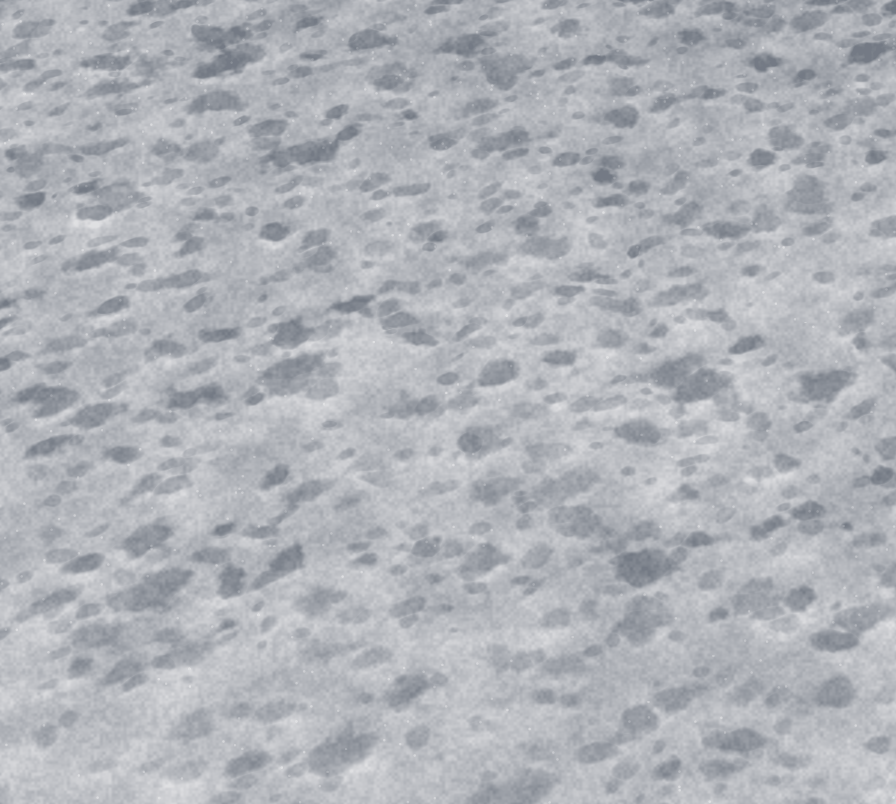
Give the GLSL for this texture, as a Shadertoy shader.

```glsl
const vec3 SHADOW = vec3(0.455, 0.480, 0.520);
const vec3 SUNLIT = vec3(0.845, 0.848, 0.860);
const float DRIFT_ANGLE = 0.30;

vec2 hash22(vec2 p) {
    vec3 q = fract(p.xyx * vec3(0.1031, 0.1030, 0.0973));
    q += dot(q, q.yzx + 33.33);
    return fract((q.xx + q.yz) * q.zy);
}

float valueNoise(vec2 p) {
    vec2 cell = floor(p), f = fract(p);
    f = f * f * (3.0 - 2.0 * f);
    float low = mix(hash22(cell).x, hash22(cell + vec2(1, 0)).x, f.x);
    float high = mix(hash22(cell + vec2(0, 1)).x, hash22(cell + vec2(1, 1)).x, f.x);
    return mix(low, high, f.y);
}

float fbm(vec2 p, int octaves) {
    float sum = 0.0, weight = 0.5, total = 0.0;
    for (int i = 0; i < octaves; i++) {
        sum += weight * valueNoise(p);
        total += weight;
        weight *= 0.55;
        p = mat2(0.96, 0.28, -0.28, 0.96) * p * 2.03 + 17.3;
    }
    return sum / total;
}

// Perspective ground plane: features shrink towards the top.
vec2 groundPlane(vec2 uv) {
    return vec2((uv.x - 0.55) * (0.78 + 0.45 * uv.y),
                uv.y * (0.72 + 0.42 * uv.y));
}

vec2 alongDrift(vec2 p, float angle) {
    vec2 dir = vec2(cos(angle), sin(angle));
    return vec2(dot(p, dir), dot(p, vec2(-dir.y, dir.x)));
}

// Scattered ragged hollows, one candidate per unit cell.
float hollows(vec2 p, float density, float seed, float ragged) {
    vec2 home = floor(p);
    float cover = 0.0;
    for (int y = -1; y <= 1; y++) {
        for (int x = -1; x <= 1; x++) {
            vec2 cell = home + vec2(x, y);
            vec2 place = hash22(cell + seed);
            vec2 kind = hash22(cell + seed + 61.7);
            vec2 radius = mix(vec2(0.25, 0.23), vec2(0.60, 0.45), kind.y * kind.y);
            float d = length((p - cell - place) / radius) + ragged;
            float strength = step(kind.x, density) * mix(0.5, 1.0, place.x);
            cover = max(cover, strength * (1.0 - smoothstep(0.5, 1.2, d)));
        }
    }
    return cover;
}

// Large and small hollows combined.
float shade(vec2 p) {
    float ragged = (fbm(p * vec2(32.0, 44.0) + 9.0, 3) - 0.5) * 1.7;
    vec2 warp = vec2(valueNoise(p * 19.0), valueNoise(p * 19.0 + 40.0)) - 0.5;
    p += warp * 0.022;
    float large = hollows(p * vec2(13.0, 20.0) + 50.0, 0.60, 11.0, ragged);
    float small = hollows(p * vec2(25.0, 37.0) + 90.0, 0.50, 37.0, ragged);
    return max(large, 0.65 * small);
}

// Rare glints on a fine lattice.
float sparkle(vec2 p, float rarity) {
    vec2 cell = floor(p);
    vec2 spot = hash22(cell + 5.0);
    float glint = step(rarity, hash22(cell + 83.0).x);
    return glint * (1.0 - smoothstep(0.15, 0.5, length(fract(p) - 0.3 - 0.4 * spot)));
}

void mainImage(out vec4 fragColor, in vec2 fragCoord) {
    vec2 uv = fragCoord / iResolution.y;
    vec2 ground = groundPlane(uv);
    vec2 p = alongDrift(ground, DRIFT_ANGLE);
    vec2 toSun = alongDrift(vec2(0.003, 0.013), DRIFT_ANGLE);

    // Hollows, with bright walls on the side facing the sun.
    float pit = shade(p);
    float wall = max(shade(p + toSun) - pit, 0.0);

    // Crusted relief and broad undulation.
    vec2 crust = p * vec2(17.0, 29.0) + 3.0;
    float lumps = fbm(crust, 5) - 0.5;
    float slope = fbm(crust, 5) - fbm(crust + toSun * vec2(17.0, 29.0), 5);
    float swell = fbm(ground * 4.0 + 21.0, 2) - 0.5;

    // Crystals.
    float grain = valueNoise(uv * 270.0) + valueNoise(uv * 140.0 + 7.0) - 1.0;
    float far = smoothstep(0.55, 1.0, uv.y);
    float glints = sparkle(uv * 210.0, mix(0.993, 0.975, far));

    float tone = 0.72 + 0.62 * lumps - 0.45 * slope + 0.22 * swell;
    tone -= pit * mix(0.42, 0.53, smoothstep(0.0, 0.4, uv.y));
    tone += 0.14 * wall + 0.17 * grain + 0.22 * glints - 0.13 * far;
    fragColor = vec4(mix(SHADOW, SUNLIT, clamp(tone, 0.0, 1.08)), 1.0);
}
```
